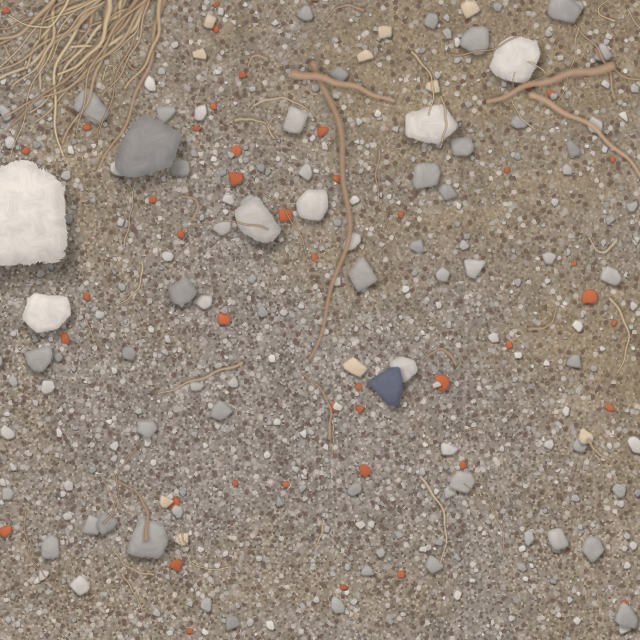
This texture is drawn by a three.js fragment shader. Its source:

```glsl
// Gritty bare soil strewn with angular pebbles, brick crumbs, roots and dry straw.
varying vec2 vUv;

#define SOFT 0.0016
#define GRIT_SCALE 105.0
#define FINE_SCALE 215.0
#define GRIT_CONTRAST 0.30
#define STONE_SIDES 7
#define CORNER_HARDNESS 15.0
#define STRAW_COUNT 46
#define TUFT_COUNT 34

const float TAU = 6.28319;
const vec3 SOIL = vec3(0.575, 0.535, 0.500);
const vec3 EARTH = vec3(0.590, 0.525, 0.440);
const vec3 DARK = vec3(0.400, 0.320, 0.285);
const vec3 GREY = vec3(0.630, 0.610, 0.595);
const vec3 PALE = vec3(0.870, 0.835, 0.800);
const vec3 CREAM = vec3(0.840, 0.760, 0.660);
const vec3 BRICK = vec3(0.790, 0.440, 0.300);
const vec3 SLATE = vec3(0.420, 0.430, 0.490);
const vec3 STRAW = vec3(0.800, 0.715, 0.580);
const vec3 ROOT = vec3(0.660, 0.545, 0.450);

vec3 hash3(vec2 p) {
  vec3 q = fract(p.xyx * vec3(0.1031, 0.1030, 0.0973));
  q += dot(q, q.yxz + 33.33);
  return fract((q.xxy + q.yzz) * q.zyx);
}

vec2 dir(float a) { return vec2(cos(a), sin(a)); }

// Layered, warped sines: broad irregular patches in about -1..1
float patches(vec2 p) {
  float sum = 0.0, amp = 0.5;
  for (int i = 0; i < 5; i++) {
    p = mat2(0.8, 0.6, -0.6, 0.8) * p * 1.7 + 1.3;
    p += 0.6 * sin(p.yx * 1.3);
    sum += amp * sin(p.x) * sin(p.y);
    amp *= 0.75;
  }
  return sum;
}

// Cellular noise: nearest distance in x, two random values of that grain in yz
vec3 grains(vec2 p) {
  vec2 cell = floor(p);
  vec3 best = vec3(9.0);
  for (int y = -1; y <= 1; y++) for (int x = -1; x <= 1; x++) {
    vec2 c = cell + vec2(x, y);
    vec3 h = hash3(c + 17.0);
    float d = length(c + h.xy - p);
    if (d < best.x) best = vec3(d, h.z, fract(h.x * 7.0 + h.y * 5.0));
  }
  return best;
}

// Rounded irregular polygon
float stoneDist(vec2 q, float r, float seed) {
  float sum = 0.0;
  for (int k = 0; k < STONE_SIDES; k++) {
    vec3 h = hash3(vec2(float(k) + 3.0, seed));
    float side = dot(q, dir((float(k) + 0.8 * h.x) * TAU / float(STONE_SIDES))) / r;
    sum += exp(CORNER_HARDNESS * (side - mix(0.55, 1.1, h.y)));
  }
  return r * log(sum) / CORNER_HARDNESS;
}

void drawStone(inout vec3 col, vec2 p, vec2 center, float r, float seed, vec3 tint) {
  vec2 q = p - center;
  if (dot(q, q) > 4.0 * r * r) return;
  float shadow = stoneDist(q + r * vec2(-0.08, 0.2), r, seed);
  col *= 1.0 - 0.30 * (1.0 - smoothstep(-0.1 * r, 0.28 * r, shadow));
  float d = stoneDist(q, r, seed) + 0.04 * r * patches(p * 45.0 + seed);
  float light = 0.98 + 0.09 * dot(q / r, vec2(-0.3, 0.9)) + 0.05 * patches(p * 60.0);
  light -= 0.10 * smoothstep(-0.25 * r, 0.0, d);
  col = mix(col, tint * light, 1.0 - smoothstep(-SOFT, SOFT, d));
}

// Stones jittered on a grid; size range is in cells
void scatter(inout vec3 col, vec2 p, float scale, float density, vec2 size, vec3 a, vec3 b) {
  vec2 cell = floor(p * scale);
  for (int y = -1; y <= 1; y++) for (int x = -1; x <= 1; x++) {
    vec2 c = cell + vec2(x, y) + 20.0;
    vec3 h = hash3(c + scale * 3.0), g = hash3(c.yx + scale * 5.0 + 40.0);
    if (h.z > density) continue;
    vec2 center = (c - 20.0 + 0.15 + 0.7 * h.xy) / scale;
    float r = mix(size.x, size.y, g.x * g.x) / scale;
    drawStone(col, p, center, r, floor(g.y * 400.0), mix(a, b, g.z));
  }
}

// Bowed, slightly wavy fibre running from a start point
void drawFibre(inout vec3 col, vec2 p, vec2 start, float angle, float len, float bow, float width, vec3 tint) {
  vec2 u = dir(angle), q = p - start;
  q = vec2(dot(q, u), dot(q, vec2(-u.y, u.x)));
  float t = clamp(q.x / len, 0.0, 1.0);
  float y = q.y - bow * sin(0.5 * TAU * t) - 0.012 * len * sin(t * 17.0 + angle * 9.0);
  float slope = bow / len * 0.5 * TAU * cos(0.5 * TAU * t);
  float d = length(vec2(q.x - t * len, y / sqrt(1.0 + slope * slope)));
  width *= 1.0 - 0.5 * t;
  col *= 1.0 - 0.16 * (1.0 - smoothstep(width, width * 3.0, d));
  vec3 lit = tint * (1.04 - 0.16 * smoothstep(0.0, width, d));
  col = mix(col, lit, 0.9 * (1.0 - smoothstep(width - SOFT, width + SOFT, d)));
}

void main() {
  vec2 p = vUv;

  // Soil: brown patches above, coarser grey grit toward the lower left
  float broad = patches(p * 3.0);
  float gritty = smoothstep(0.5, 1.5, p.x * 0.6 + p.y + 0.3 * broad);
  vec3 col = mix(SOIL, EARTH, clamp(0.15 + 0.55 * gritty + 0.5 * broad, 0.0, 1.0));
  col *= 1.0 + 0.06 * patches(p * 14.0) + 0.06 * patches(p * 48.0 + 5.0);
  vec3 grit = grains(p * GRIT_SCALE), fine = grains(p * FINE_SCALE);
  float contrast = GRIT_CONTRAST * mix(1.0, 0.55, gritty);
  col += contrast * (fine.y - 0.5) * (1.0 - smoothstep(0.2, 0.8, fine.x));
  float bead = 1.0 - smoothstep(0.25, 0.6, grit.x);
  col = mix(col, mix(GREY, PALE, grit.z), 0.75 * bead * step(0.86, grit.y));
  col = mix(col, DARK, 0.65 * bead * step(grit.y, 0.13));

  // Loose stones, from crumbs to pebbles
  scatter(col, p, 58.0, 0.20, vec2(0.16, 0.38), GREY, PALE);
  scatter(col, p, 31.0, 0.045, vec2(0.18, 0.42), BRICK, BRICK * 0.92);
  scatter(col, p, 24.0, 0.24, vec2(0.15, 0.38), GREY, PALE);
  scatter(col, p, 17.0, 0.03, vec2(0.18, 0.30), CREAM, CREAM);
  scatter(col, p, 10.0, 0.30, vec2(0.17, 0.33), GREY, PALE * 0.96);

  // Largest stones
  drawStone(col, p, vec2(0.02, 0.65), 0.100, 12.0, PALE * 1.04);
  drawStone(col, p, vec2(0.075, 0.515), 0.040, 31.0, PALE * 1.04);
  drawStone(col, p, vec2(0.23, 0.765), 0.062, 7.0, GREY * 0.94);
  drawStone(col, p, vec2(0.395, 0.66), 0.046, 22.0, PALE * 0.9);
  drawStone(col, p, vec2(0.80, 0.90), 0.047, 45.0, PALE);
  drawStone(col, p, vec2(0.675, 0.81), 0.042, 58.0, PALE);
  drawStone(col, p, vec2(0.605, 0.40), 0.030, 64.0, SLATE);

  // Scattered straw, roots, then the dry tuft in the corner
  for (int i = 0; i < STRAW_COUNT; i++) {
    vec3 h = hash3(vec2(float(i), 71.0)), g = hash3(vec2(float(i), 133.0));
    vec2 start = vec2(h.x, 1.0 - 0.9 * h.y * sqrt(h.y));
    drawFibre(col, p, start, TAU * h.z, mix(0.03, 0.15, g.x * g.x), 0.05 * (g.y - 0.5),
              mix(0.0012, 0.0030, g.z * g.z), mix(ROOT, STRAW, g.y));
  }
  drawFibre(col, p, vec2(0.495, 0.90), -1.60, 0.46, 0.055, 0.0055, ROOT);
  drawFibre(col, p, vec2(0.46, 0.885), -0.28, 0.16, 0.006, 0.0065, ROOT * 1.1);
  drawFibre(col, p, vec2(0.955, 0.895), 3.42, 0.20, -0.008, 0.0070, ROOT * 1.08);
  drawFibre(col, p, vec2(0.83, 0.85), -0.65, 0.23, 0.018, 0.0050, ROOT * 1.15);
  for (int i = 0; i < TUFT_COUNT; i++) {
    vec3 h = hash3(vec2(float(i), 211.0)), g = hash3(vec2(float(i), 307.0));
    vec2 start = vec2(0.08 + 0.19 * h.x, 1.01);
    drawFibre(col, p, start, mix(3.35, 4.55, h.y), mix(0.10, 0.32, h.z), 0.09 * (g.x - 0.5),
              mix(0.0018, 0.0042, g.y), mix(ROOT, STRAW * 1.06, g.z));
  }

  gl_FragColor = vec4(clamp(col, 0.0, 1.0), 1.0);
}
```
